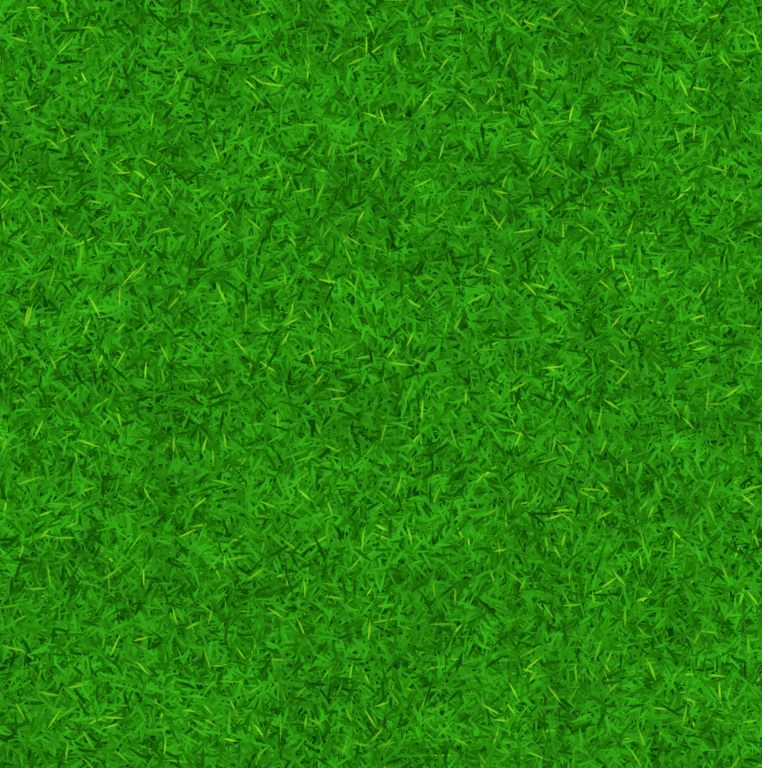
Write a WebGL 1 fragment shader that draws this texture.

```glsl
precision highp float;

uniform vec2 u_resolution;

const int LAYERS = 22;
const float CELL = 0.021;
const float SOFTNESS = 0.0014;

const vec3 SOIL = vec3(0.035, 0.24, 0.0);
const vec3 SHADE_GREEN = vec3(0.052, 0.275, 0.004);
const vec3 LUSH_GREEN = vec3(0.212, 0.68, 0.097);
const vec3 PALE_GREEN = vec3(0.26, 0.67, 0.08);
const vec3 STRAW_YELLOW = vec3(0.52, 0.81, 0.11);

float hash(vec2 p) {
  return fract(sin(dot(p, vec2(127.1, 311.7))) * 43758.5453);
}

vec4 hash4(vec2 p, float seed) {
  vec4 n = vec4(dot(p, vec2(127.1, 311.7)), dot(p, vec2(269.5, 183.3)),
                dot(p, vec2(113.5, 271.9)), dot(p, vec2(246.1, 124.6)));
  return fract(sin(n + seed * 17.31) * 43758.5453);
}

float valueNoise(vec2 p) {
  vec2 i = floor(p);
  vec2 f = fract(p);
  f = f * f * (3.0 - 2.0 * f);
  return mix(mix(hash(i), hash(i + vec2(1.0, 0.0)), f.x),
             mix(hash(i + vec2(0.0, 1.0)), hash(i + vec2(1.0, 1.0)), f.x), f.y);
}

// Coverage of a slightly bent blade that tapers to both tips
float bladeMask(vec2 p, float angle, float halfLength, float halfWidth, float bend, float soft) {
  float c = cos(angle);
  float s = sin(angle);
  vec2 q = vec2(c * p.x + s * p.y, c * p.y - s * p.x);
  float along = q.x / halfLength;
  float width = halfWidth * (1.0 - along * along);
  float across = abs(q.y - bend * (along * along - 0.4));
  float tips = 1.0 - smoothstep(0.8, 1.2, abs(along));
  return tips * smoothstep(-soft, soft, width - across);
}

vec3 grassColor(float t) {
  return mix(SHADE_GREEN, LUSH_GREEN, vec3(t, t, t * t));
}

// One blade per jittered cell, painted over the colour below
vec3 paintLayer(vec3 color, vec2 p, float layer, float strawChance, float soft) {
  vec2 grid = p / CELL + vec2(hash(vec2(layer, 3.0)), hash(vec2(layer, 7.0)));
  vec2 home = floor(grid);
  for (int y = -1; y <= 1; y++) {
    for (int x = -1; x <= 1; x++) {
      vec2 cell = home + vec2(float(x), float(y));
      vec4 place = hash4(cell, layer + 1.0);
      vec4 form = hash4(cell + 61.0, layer + 37.0);
      float straw = step(form.w, strawChance);
      float halfLength = mix(0.009, 0.0168, form.x);
      float halfWidth = mix(mix(0.0012, 0.0023, form.y), 0.0014, straw);
      float bend = (form.z - 0.5) * 0.002;
      vec3 green = grassColor(pow(place.w, 0.66));
      vec3 tint = mix(green, mix(PALE_GREEN, STRAW_YELLOW, place.w), straw);
      vec2 offset = (grid - cell - place.xy) * CELL;
      float mask = bladeMask(offset, place.z * 3.14159, halfLength, halfWidth, bend, soft);
      color = mix(color, tint, mask);
    }
  }
  return color;
}

void main() {
  vec2 p = gl_FragCoord.xy / u_resolution.y;
  float soft = max(SOFTNESS, 0.6 / u_resolution.y);
  vec3 color = SOIL;

  // Dense turf, with straw-coloured blades only near the top
  for (int i = 0; i < LAYERS; i++) {
    float strawChance = i >= LAYERS - 2 ? 0.12 : 0.0;
    color = paintLayer(color, p, float(i), strawChance, soft);
  }

  // Patches of light and shade at two sizes
  float patches = 0.14 * (valueNoise(p * 18.0) - 0.5);
  patches += 0.14 * (valueNoise(p * 43.0 + 9.0) - 0.5);
  gl_FragColor = vec4(color * (1.0 + patches), 1.0);
}
```
